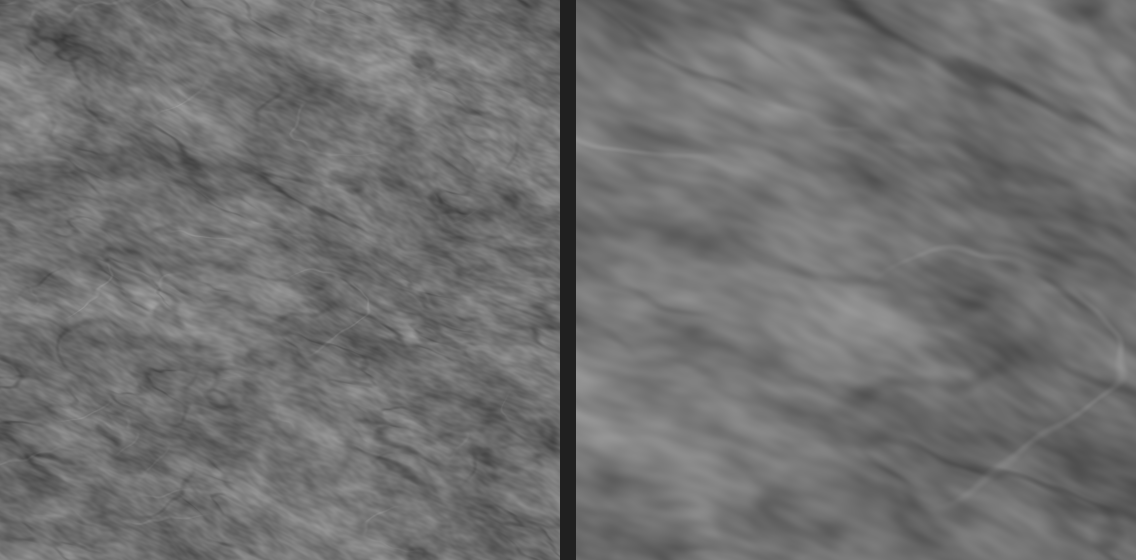
Left: the whole. Right: its middle third, enlarged.
Reproduce this texture procedurally as a Shadertoy shader.

```glsl
const float GRAIN_ANGLE = -0.42;
const float BASE_GRAY = 0.449;

float hash(vec2 p, float seed) {
    vec3 q = fract(vec3(p.xyx) * 0.1031 + seed * 0.137);
    q += dot(q, q.yzx + 33.33);
    return fract((q.x + q.y) * q.z);
}

vec2 gradient(vec2 cell, float seed) {
    float angle = 6.2832 * hash(cell, seed);
    return vec2(cos(angle), sin(angle));
}

// Gradient noise, roughly -0.7 to 0.7
float noise(vec2 p, float seed) {
    vec2 i = floor(p), f = p - i;
    vec2 u = f * f * f * (f * (f * 6.0 - 15.0) + 10.0);
    vec2 e = vec2(1.0, 0.0);
    float a = dot(gradient(i, seed), f);
    float b = dot(gradient(i + e.xy, seed), f - e.xy);
    float c = dot(gradient(i + e.yx, seed), f - e.yx);
    float d = dot(gradient(i + e.xx, seed), f - e.xx);
    return mix(mix(a, b, u.x), mix(c, d, u.x), u.y);
}

vec2 rotate(vec2 p, float angle) {
    float c = cos(angle), s = sin(angle);
    return vec2(c * p.x + s * p.y, c * p.y - s * p.x);
}

// Octaves grow more stretched along the grain as they get finer
float streaks(vec2 p, float amplitude) {
    float sum = 0.0;
    vec2 frequency = vec2(3.0, 5.5);
    for (int i = 0; i < 6; i++) {
        float taper = 1.0 - 0.018 * float(i * i);
        sum += amplitude * taper * noise(p * frequency, float(i) + 1.0);
        frequency *= vec2(1.8, 1.95);
    }
    return sum;
}

// Thin wandering lines, shown only where a patch mask is high
float cracks(vec2 p, vec2 frequency, float width, float seed) {
    float ridge = abs(noise(p * frequency, seed) + 0.12 * noise(p * frequency * 4.0, seed + 1.0));
    float patchMask = smoothstep(0.05, 0.4, noise(p * vec2(5.0, 8.0), seed + 2.0));
    return (1.0 - smoothstep(0.0, width, ridge)) * patchMask;
}

// Sparse ragged hollows, one at most per cell
float pits(vec2 p, float cells, float share) {
    vec2 q = p * cells, cell = floor(q);
    vec2 center = 0.3 + 0.4 * vec2(hash(cell, 31.0), hash(cell, 32.0));
    float radius = mix(0.07, 0.15, hash(cell, 33.0));
    vec2 offset = (fract(q) - center) * vec2(0.65, 1.3);
    float ragged = length(offset) + 0.09 * noise(q * 7.0, 34.0);
    float present = step(hash(cell, 35.0), share);
    return present * (1.0 - smoothstep(radius * 0.5, radius * 1.2, ragged));
}

void mainImage(out vec4 fragColor, in vec2 fragCoord) {
    vec2 uv = fragCoord / iResolution.y;

    // Bend the grain gently so its direction drifts
    vec2 bend = vec2(noise(uv * 2.5, 41.0), noise(uv * 2.5, 42.0));
    vec2 jitter = vec2(noise(uv * 13.0, 43.0), noise(uv * 13.0, 44.0));
    vec2 grain = rotate(uv + 0.035 * bend + 0.007 * jitter, GRAIN_ANGLE) + 7.0;

    float gray = BASE_GRAY + streaks(grain, 0.101);

    // Dark fissures, pits and faint pale scratches
    gray -= 0.085 * cracks(grain, vec2(5.0, 15.0), 0.09, 11.0);
    gray -= 0.060 * cracks(grain, vec2(9.0, 26.0), 0.11, 15.0);
    gray -= 0.050 * cracks(uv + 3.0, vec2(6.0, 7.0), 0.05, 19.0);
    gray -= 0.085 * pits(grain, 5.0, 0.3);
    gray += 0.050 * cracks(rotate(uv, 0.25) + 5.0, vec2(7.0, 12.0), 0.045, 23.0);

    fragColor = vec4(vec3(clamp(gray, 0.22, 0.66)), 1.0);
}
```
